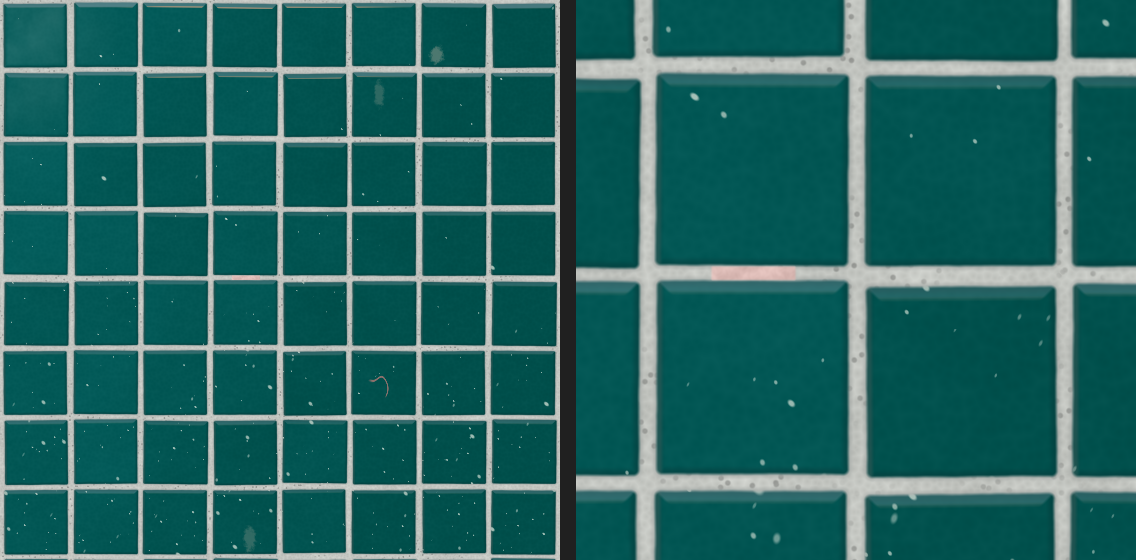
Left: the whole. Right: its middle third, enlarged.
Give the GLSL for this texture, as a three.js fragment shader.

```glsl
varying vec2 vUv;

vec2 hash2(vec2 p) {
  return fract(sin(vec2(dot(p, vec2(127.1, 311.7)), dot(p, vec2(269.5, 183.3)))) * 4375.85);
}

// Distance to the nearest scattered point
float cellular(vec2 p) {
  vec2 cell = floor(p);
  float nearest = 2.0;
  for (int y = -1; y <= 1; y++) {
    for (int x = -1; x <= 1; x++) {
      vec2 c = cell + vec2(float(x), float(y));
      nearest = min(nearest, length(c + hash2(c) - p));
    }
  }
  return nearest;
}

float waves(vec2 p) {
  float sum = 0.0, amp = 0.5;
  for (int i = 0; i < 4; i++) {
    sum += amp * sin(p.x + 1.7 * sin(p.y * 0.8)) * cos(p.y + 1.3 * sin(p.x * 0.7));
    p = mat2(1.5, 1.1, -1.1, 1.5) * p + 2.3;
    amp *= 0.55;
  }
  return sum;
}

float roundBox(vec2 p, vec2 halfSize, float radius) {
  vec2 d = abs(p) - halfSize + radius;
  return length(max(d, 0.0)) + min(max(d.x, d.y), 0.0) - radius;
}

// Soft worn patch with a ragged outline
float smudge(vec2 p, vec2 center, vec2 size) {
  float r = length((p - center) / size) + 0.35 * waves(p * 260.0);
  return 1.0 - smoothstep(0.6, 1.15, r);
}

// Paint flecks, denser toward the bottom
float flecks(vec2 p) {
  float mask = 0.0;
  for (int i = 0; i < 3; i++) {
    float layer = float(i);
    vec2 g = p * (30.0 + 23.0 * layer) + 17.0 * layer;
    vec2 cell = floor(g);
    vec2 kind = hash2(cell + 5.3);
    vec2 d = g - cell - 0.25 - 0.5 * hash2(cell);
    d.x += d.y * (kind.y - 0.5);
    d.y *= mix(0.5, 1.0, kind.y);
    float present = step(kind.x, mix(0.12, 0.012, smoothstep(0.0, 0.75, p.y)));
    float radius = 0.035 + 0.09 * kind.y * kind.y;
    mask = max(mask, present * (1.0 - smoothstep(radius * 0.5, radius + 0.04, length(d))) * (0.4 + 0.6 * kind.y));
  }
  return mask;
}

void main() {
  vec2 p = vUv;
  vec2 q = (p - vec2(0.002, 0.006)) / vec2(0.1244, 0.1242);
  vec2 id = floor(q);
  vec2 rnd = hash2(id + 3.1);
  vec2 rnd2 = hash2(id + 41.7);
  float upper = smoothstep(4.5, 7.0, id.y);

  // Slightly misplaced, tilted tile
  vec2 local = fract(q) - 0.5 - (rnd - 0.5) * 0.022;
  float tilt = (rnd2.x - 0.5) * 0.022;
  local += tilt * vec2(-local.y, local.x);
  vec2 halfSize = vec2(0.457, 0.458) + (rnd2 - 0.5) * 0.012;
  float edge = roundBox(local, halfSize, 0.025) + 0.003 * waves(p * 90.0);
  float tileMask = 1.0 - smoothstep(-0.011, 0.011, edge);

  // Grout with sandy grain and stains
  float grain = cellular(p * 210.0);
  vec3 grout = vec3(0.77, 0.78, 0.76) + 0.07 * (grain - 0.45) + 0.035 * waves(p * 45.0);
  float pit = 1.0 - smoothstep(0.08, 0.22, cellular(p * 95.0 + 8.0));
  grout *= 1.0 - 0.22 * pit * smoothstep(-0.2, 0.4, waves(p * 19.0));
  grout = mix(grout, vec3(0.62, 0.64, 0.63), 0.6 * (1.0 - smoothstep(0.0, 0.03, edge)));

  // Glaze, lighter toward the left
  float light = 0.62 - 0.75 * p.x + 0.22 * (p.y - 0.5) + 0.3 * (rnd.y - 0.5) + 0.12 * waves(p * 16.0);
  vec3 glaze = mix(vec3(0.0, 0.31, 0.295), vec3(0.02, 0.385, 0.385), clamp(light, 0.0, 1.0));
  glaze += 0.018 * (cellular(p * 150.0) - 0.45) + 0.008 * waves(p * vec2(70.0, 130.0));

  // Sky sheen on the upper left tiles
  float sheen = smoothstep(0.3, 0.0, length((p - vec2(0.04, 0.95)) * vec2(1.5, 1.0)));
  sheen *= 0.55 + 0.5 * waves(p * 28.0 + id);
  sheen *= smoothstep(0.0, 0.08, -edge);
  glaze = mix(glaze, vec3(0.3, 0.53, 0.52), 0.5 * clamp(sheen, 0.0, 1.0));

  // Dark rounded rim and mitred top bevel
  float rim = smoothstep(-0.045, -0.005, edge);
  glaze = mix(glaze, vec3(0.02, 0.23, 0.23), 0.55 * rim);
  float top = halfSize.y - local.y;
  float mitre = smoothstep(-0.01, 0.015, halfSize.x - abs(local.x) - top);
  float depth = 0.042 + 0.018 * rnd.x + 0.012 * upper;
  float bevel = mitre * (1.0 - smoothstep(depth - 0.016, depth + 0.008, top));
  glaze = mix(glaze, vec3(0.37, 0.53, 0.56), bevel * mix(0.5, 0.85, upper) * (0.65 + 0.35 * rnd2.y));
  float glint = mitre * (1.0 - smoothstep(0.004, 0.015, abs(top - depth)));
  float sunny = upper * smoothstep(0.2, 0.3, p.x) * (1.0 - smoothstep(0.6, 0.75, p.x));
  glaze = mix(glaze, vec3(0.74, 0.61, 0.5), glint * (0.08 + 0.65 * sunny));
  float leftRim = 1.0 - smoothstep(0.0, 0.025, abs(local.x + halfSize.x - 0.012));
  glaze = mix(glaze, vec3(0.37, 0.44, 0.42), 0.3 * leftRim);

  // Worn patches and flecks
  float worn = smudge(p, vec2(0.78, 0.902), vec2(0.013, 0.017));
  worn = max(worn, 0.6 * smudge(p, vec2(0.677, 0.832), vec2(0.009, 0.025)));
  worn = max(worn, 0.65 * smudge(p, vec2(0.446, 0.038), vec2(0.011, 0.024)));
  glaze = mix(glaze, vec3(0.4, 0.52, 0.48), 0.75 * worn);
  glaze = mix(glaze, vec3(0.76, 0.83, 0.79), 0.85 * flecks(p));

  // Curled pink thread
  vec2 thread = p - vec2(0.676, 0.306);
  float curl = abs(length(thread) - 0.019 - 0.003 * sin(thread.x * 240.0));
  float strand = (1.0 - smoothstep(0.0008, 0.0025, curl)) * smoothstep(-0.006, 0.004, thread.x + thread.y);
  glaze = mix(glaze, vec3(0.68, 0.47, 0.45), 0.8 * strand);

  // Pale pink chip lying in the grout
  vec3 color = mix(grout, glaze, tileMask);
  float chip = 1.0 - smoothstep(-0.001, 0.001, roundBox(p - vec2(0.439, 0.504), vec2(0.025, 0.004), 0.001));
  color = mix(color, vec3(0.86, 0.73, 0.71) + 0.09 * waves(p * 180.0), chip);
  gl_FragColor = vec4(color, 1.0);
}
```
